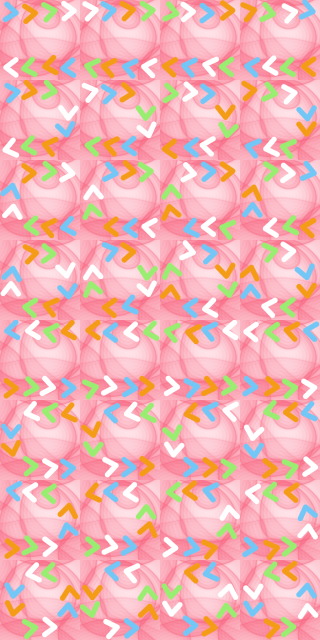
Write a WebGL 2 fragment shader that draws this pattern.

```glsl
#version 300 es
precision highp float;

uniform vec2 u_resolution;
out vec4 fragColor;

#define GRID vec2(4.0, 8.0)
#define STROKE_RADIUS 0.033
#define ARM vec2(0.125, 0.095)
#define POSITION_JITTER 0.045
#define ANGLE_JITTER 0.5
#define FOLD_DECAY 8.0
#define THREAD_FREQUENCY 150.0
#define VEIL_PALE vec3(1.0, 0.95, 0.96)
#define VEIL_DEEP vec3(0.97, 0.38, 0.49)

const int FOLD_COUNT = 11;

// Folds of the veil: arc centre, radius (negative shades outward), strength
const vec4 FOLDS[FOLD_COUNT] = vec4[](
    vec4(0.62, 0.58, 0.40, 0.55), vec4(0.45, 0.50, 0.48, 0.60),
    vec4(0.55, 1.05, -0.85, 0.60), vec4(0.30, -0.75, 1.00, 0.55),
    vec4(-0.50, 0.00, 0.90, 0.45), vec4(0.57, 0.78, 0.17, 0.50),
    vec4(0.60, 1.50, 0.60, 0.70), vec4(1.30, 0.00, 0.55, 0.60),
    vec4(0.40, -4.00, 4.50, 0.22), vec4(-0.25, 1.10, 0.50, 0.65),
    vec4(1.30, 1.30, -1.20, 0.22));

vec3 hash3(vec3 p) {
    p = fract(p * vec3(0.1031, 0.1030, 0.0973));
    p += dot(p, p.yxz + 33.33);
    return fract((p.xxy + p.yxx) * p.zyx);
}

float segmentDistance(vec2 p, vec2 a, vec2 b) {
    vec2 ab = b - a;
    return length(p - a - ab * clamp(dot(p - a, ab) / dot(ab, ab), 0.0, 1.0));
}

// Chevron pointing along +x, centred on the origin
float chevronDistance(vec2 p) {
    p.y = abs(p.y);
    return segmentDistance(p, vec2(0.5 * ARM.x, 0.0), vec2(-0.5 * ARM.x, ARM.y)) - STROKE_RADIUS;
}

vec3 chevronColor(int index) {
    int i = index & 3;
    if (i == 0) return vec3(0.45, 0.78, 0.97);
    if (i == 1) return vec3(0.96, 0.61, 0.09);
    if (i == 2) return vec3(0.60, 0.93, 0.44);
    return vec3(1.0);
}

// Translucent folded veil, darker toward the tile border
vec3 veil(vec2 p, float px) {
    vec2 q = p + 0.03 * sin(p.yx * vec2(7.0, 5.0) + vec2(0.5, 2.0));
    float ink = 0.05 + 0.3 * smoothstep(0.3, 0.65, length(p - vec2(0.55, 0.58)));
    for (int i = 0; i < FOLD_COUNT; i++) {
        vec4 fold = FOLDS[i];
        float depth = fold.z - sign(fold.z) * length(q - fold.xy);
        float threads = 0.85 + 0.15 * cos(depth * THREAD_FREQUENCY);
        float shade = exp(-FOLD_DECAY * max(depth, 0.0)) * threads;
        float rim = 0.7 * exp(-90.0 * abs(depth));
        ink += fold.w * (shade * smoothstep(-px, px, depth) + rim);
    }
    return mix(VEIL_PALE, VEIL_DEEP, 1.0 - exp(-ink));
}

void main() {
    vec2 grid = gl_FragCoord.xy / u_resolution * GRID;
    vec2 cell = floor(grid);
    vec2 p = grid - cell;
    float px = GRID.y / u_resolution.y;
    vec3 color = veil(p, px);

    // The lower half mirrors the direction of flow
    int column = int(cell.x);
    int row = int(GRID.y - 1.0 - cell.y);
    bool mirrored = row >= 4;
    if (mirrored) p.x = 1.0 - p.x;
    int firstColor = mirrored ? 1 + column : 4 - column;
    bool rightTurn = (row & 1) != 0;
    bool leftTurn = (row & 2) != 0;

    // Eight chevrons circulate clockwise, some turning onto the sides
    for (int k = 0; k < 8; k++) {
        bool top = k < 4;
        int slot = top ? k : 7 - k;
        vec2 center = vec2(0.14 + 0.235 * float(slot), top ? 0.85 : 0.16);
        vec2 heading = vec2(top ? 1.0 : -1.0, 0.0);
        bool onRight = slot == 3 && rightTurn;
        bool onLeft = slot == 0 && leftTurn;
        if (onRight || onLeft) {
            center = vec2(onRight ? 0.84 : 0.15, top ? 0.60 : 0.37);
            heading = vec2(0.0, onRight ? -1.0 : 1.0);
        }
        vec3 random = hash3(vec3(cell, float(k)) + 1.7) - 0.5;
        vec2 q = p - center - POSITION_JITTER * random.xy;
        q = vec2(dot(q, heading), heading.x * q.y - heading.y * q.x);
        float angle = ANGLE_JITTER * random.z;
        q = mat2(cos(angle), -sin(angle), sin(angle), cos(angle)) * q;
        float cover = 1.0 - smoothstep(-0.7 * px, 0.7 * px, chevronDistance(q));
        color = mix(color, chevronColor(firstColor + k), cover);
    }
    fragColor = vec4(color, 1.0);
}
```
